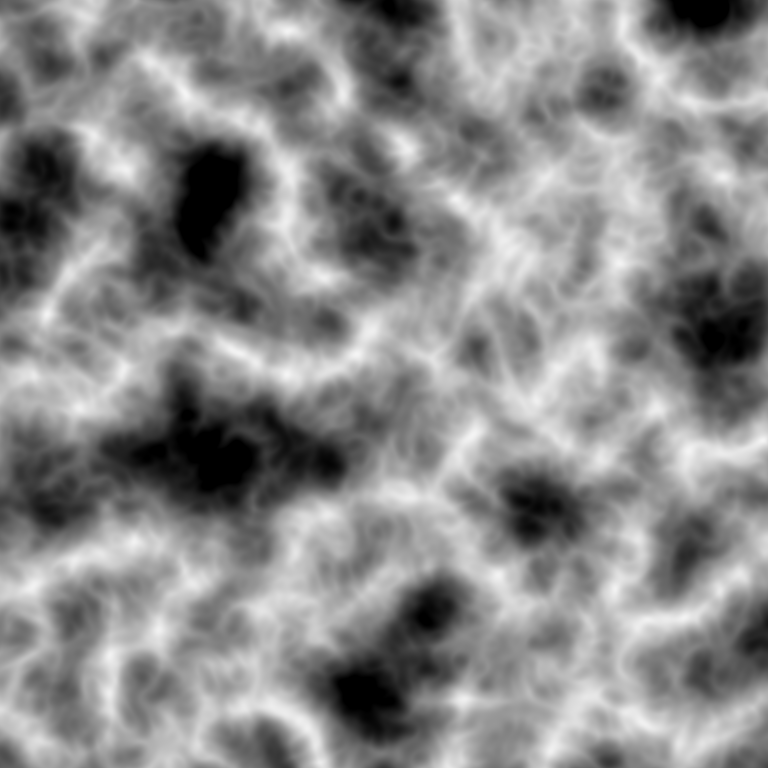
This texture is drawn by a WebGL 2 fragment shader. Its source:

```glsl
#version 300 es
precision highp float;
// Soft grey ridged noise: bright winding veins around dark, clustered hollows.

uniform vec2 u_resolution;
out vec4 fragColor;

const int   OCTAVES     = 4;
const float BASE_FREQ   = 4.5;    // lattice cells across the canvas
const float LACUNARITY  = 2.0;    // frequency ratio between octaves
const float GAIN        = 0.5;    // amplitude ratio between octaves
const float SOFTNESS    = 0.004;  // crest rounding, in canvas units
const float CREST_LEVEL = 1.075;  // brightness before the hollows are cut
const float DEPTH       = 1.62;   // how strongly the hollows darken
const float TWIST       = 0.65;   // rotation between octaves, in radians
const vec2  SHIFT       = vec2(17.3, 41.7);
const float TAU         = 6.2831853;

// Integer hash of a lattice point, giving a unit gradient.
vec2 latticeGradient(ivec2 cell) {
    uvec2 q = uvec2(cell) * uvec2(1597u, 3571u);
    uint h = (q.x ^ (q.y << 8)) + q.y;
    h = h * 747796u + 28913u;
    h = (h ^ (h >> 15)) * 739391u;
    h = (h ^ (h >> 13)) * 915737u;
    h ^= h >> 16;
    float angle = TAU * float(h & 65535u) / 65536.0;
    return vec2(cos(angle), sin(angle));
}

// Gradient noise with quintic blending.
float gradientNoise(vec2 p) {
    vec2 base = floor(p);
    ivec2 cell = ivec2(base);
    vec2 f = p - base;
    vec2 blend = f * f * f * (f * (f * 6.0 - 15.0) + 10.0);
    float a = dot(latticeGradient(cell), f);
    float b = dot(latticeGradient(cell + ivec2(1, 0)), f - vec2(1.0, 0.0));
    float c = dot(latticeGradient(cell + ivec2(0, 1)), f - vec2(0.0, 1.0));
    float d = dot(latticeGradient(cell + ivec2(1, 1)), f - vec2(1.0, 1.0));
    return mix(mix(a, b, blend.x), mix(c, d, blend.x), blend.y);
}

// Absolute value with a rounded crease.
float softAbs(float x, float radius) {
    return sqrt(x * x + radius * radius);
}

// Sum of folded octaves: low along the veins, high inside the hollows.
float hollowDepth(vec2 p) {
    mat2 turn = mat2(cos(TWIST), sin(TWIST), -sin(TWIST), cos(TWIST));
    float sum = 0.0;
    float amplitude = 1.0;
    float frequency = BASE_FREQ;
    for (int i = 0; i < OCTAVES; i++) {
        vec2 q = p * frequency + SHIFT * float(i + 1);
        sum += amplitude * softAbs(gradientNoise(q), SOFTNESS * frequency);
        p = turn * p;
        amplitude *= GAIN;
        frequency *= LACUNARITY;
    }
    return sum;
}

void main() {
    vec2 uv = gl_FragCoord.xy / min(u_resolution.x, u_resolution.y);
    float grey = clamp(CREST_LEVEL - DEPTH * hollowDepth(uv), 0.0, 1.0);
    fragColor = vec4(vec3(grey), 1.0);
}
```
